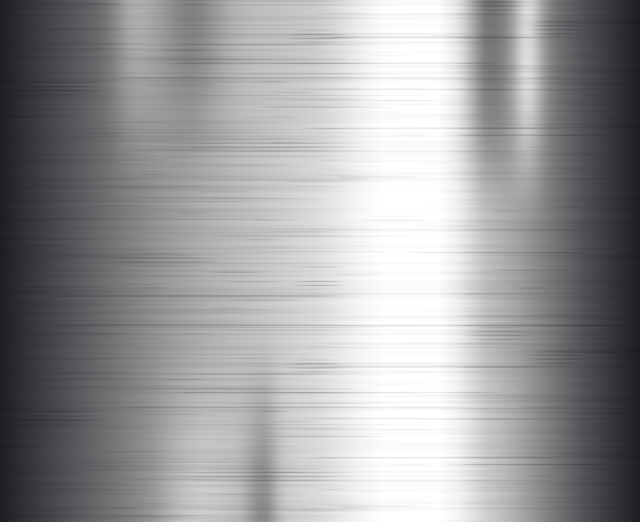
Reproduce this texture procedurally as a WebGL 1 fragment shader.

```glsl
precision highp float;
// Brushed steel sheet: a horizontal tone ramp with soft vertical reflections,
// covered by fine horizontal grain, tapered scratches and clusters of scuffs.
// The wear repeats down the sheet in bands of height TILE.

uniform vec2 u_resolution;

const float TILE = 0.631;            // height of one repeat of the wear
const float LINE_HALF_WIDTH = 0.0015;
const float SCUFF_PITCH = 0.0078;    // spacing of lines inside a scuff
const float GRAIN_ROWS = 210.0;
const float GRAIN_DEPTH = 0.085;
const float SCRATCH_DEPTH = 0.17;
const vec3 SHADOW_TINT = vec3(0.004, -0.006, 0.012);

float hash(vec2 p) {
  vec3 q = fract(vec3(p.xyx) * 0.1031);
  q += dot(q, q.yzx + 33.33);
  return fract((q.x + q.y) * q.z);
}

float noise(vec2 p) {
  vec2 i = floor(p), f = fract(p);
  f = f * f * (3.0 - 2.0 * f);
  return mix(mix(hash(i), hash(i + vec2(1, 0)), f.x),
             mix(hash(i + vec2(0, 1)), hash(i + vec2(1, 1)), f.x), f.y);
}

float ramp(float v, float next, float x, float a, float b) {
  return mix(v, next, clamp((x - a) / (b - a), 0.0, 1.0));
}

// Bell with separate left and right widths.
float bell(float x, float center, float left, float right) {
  float d = (x - center) / (x < center ? left : right);
  return exp(-d * d);
}

float baseTone(float x) {
  float v = ramp(0.12, 0.22, x, 0.0, 0.05);
  v = ramp(v, 0.37, x, 0.05, 0.13);
  v = ramp(v, 0.49, x, 0.13, 0.195);
  v = ramp(v, 0.60, x, 0.195, 0.26);
  v = ramp(v, 0.69, x, 0.26, 0.325);
  v = ramp(v, 0.785, x, 0.325, 0.42);
  v = ramp(v, 0.86, x, 0.42, 0.495);
  v = ramp(v, 0.96, x, 0.495, 0.56);
  v = ramp(v, 1.0, x, 0.56, 0.60);
  v = ramp(v, 0.93, x, 0.685, 0.717);
  v = ramp(v, 0.76, x, 0.717, 0.757);
  v = ramp(v, 0.63, x, 0.757, 0.81);
  v = ramp(v, 0.48, x, 0.81, 0.86);
  v = ramp(v, 0.33, x, 0.86, 0.91);
  v = ramp(v, 0.20, x, 0.91, 0.963);
  return ramp(v, 0.12, x, 0.963, 1.0);
}

// Vertical highlights and shadows that fade in from the top and bottom.
float reflections(float x, float top) {
  float upper = 1.0 - smoothstep(0.0, 0.42, top);
  float glint = 1.0 - smoothstep(0.12, 0.46, top);
  float lower = smoothstep(0.60, 1.0, top);
  float v = upper * (0.17 * bell(x, 0.208, 0.032, 0.045)
                   - 0.15 * bell(x, 0.306, 0.045, 0.045)
                   - 0.06 * bell(x, 0.50, 0.1, 0.07));
  v += glint * (0.29 * bell(x, 0.825, 0.022, 0.025)
              - 0.27 * bell(x, 0.762, 0.032, 0.038));
  v += lower * (0.13 * bell(x, 0.30, 0.055, 0.06)
              - 0.23 * bell(x, 0.412, 0.028, 0.022)
              + 0.06 * bell(x, 0.76, 0.05, 0.08));
  return v;
}

float tileDistance(float y, float center) {
  return mod(y - center + 0.5 * TILE, TILE) - 0.5 * TILE;
}

float thinLine(float d) {
  float w = max(LINE_HALF_WIDTH, 0.55 / u_resolution.y);
  return exp(-d * d / (w * w));
}

float scratch(vec2 p, float y, float x0, float x1) {
  float along = smoothstep(x0, x0 + 0.06, p.x) * (1.0 - smoothstep(x1 - 0.08, x1, p.x));
  return along * thinLine(tileDistance(p.y, y));
}

// Lens-shaped group of parallel lines.
float scuff(vec2 p, vec2 center, vec2 size) {
  float dy = tileDistance(p.y, center.y);
  vec2 q = vec2(p.x - center.x, dy) / size;
  float lens = 1.0 - smoothstep(0.35, 1.1, length(q));
  return lens * thinLine((fract(dy / SCUFF_PITCH) - 0.5) * SCUFF_PITCH);
}

float scatteredScratches(vec2 p) {
  float sum = 0.0;
  for (int i = 0; i < 4; i++) {
    float layer = float(i), rows = 34.0 + 9.0 * layer;
    float cell = mod(p.y, TILE) / TILE * rows;
    vec2 id = vec2(floor(cell), 17.0 * layer + 3.0);
    float d = (fract(cell) - mix(0.25, 0.75, hash(id))) * TILE / rows;
    float reach = mix(0.03, 0.36, pow(hash(id + 41.0), 2.0));
    float along = 1.0 - smoothstep(0.3, 1.0, abs(p.x - hash(id + 83.0)) / reach);
    sum += along * thinLine(d) * mix(0.2, 0.75, hash(id + 127.0));
  }
  return sum;
}

float wear(vec2 p) {
  float s = 0.75 * scatteredScratches(p);
  s += scratch(p, 0.072, 0.48, 0.88) + scratch(p, 0.121, 0.25, 0.80);
  s += scratch(p, 0.149, 0.16, 0.75) + scratch(p, 0.246, 0.46, 0.90);
  s += scratch(p, 0.259, 0.68, 0.98) + scratch(p, 0.339, 0.50, 0.69);
  s += scratch(p, 0.484, 0.62, 0.94) + scratch(p, 0.567, 0.05, 0.57);
  s += scratch(p, 0.623, 0.06, 0.99) + scratch(p, 0.205, 0.39, 0.64);
  s += scuff(p, vec2(0.492, 0.070), vec2(0.052, 0.016));
  s += scuff(p, vec2(0.247, 0.498), vec2(0.095, 0.016));
  s += scuff(p, vec2(0.617, 0.418), vec2(0.055, 0.013)) * 0.6;
  s += scuff(p, vec2(0.500, 0.543), vec2(0.050, 0.012));
  s += scuff(p, vec2(0.405, 0.278), vec2(0.180, 0.017));
  s += scuff(p, vec2(0.780, 0.008), vec2(0.055, 0.020));
  s += scuff(p, vec2(0.870, 0.053), vec2(0.050, 0.022));
  return s + scuff(p, vec2(0.090, 0.170), vec2(0.080, 0.020));
}

void main() {
  vec2 uv = gl_FragCoord.xy / u_resolution;
  vec2 p = vec2(uv.x, 1.0 - uv.y);
  float tone = baseTone(p.x) + reflections(p.x, p.y);
  float grain = noise(vec2(p.x * 3.0, mod(p.y, TILE) * GRAIN_ROWS));
  float cover = mix(1.0, 0.5, smoothstep(0.85, 1.0, tone));
  tone *= 1.0 - cover * (GRAIN_DEPTH * (grain * grain - 0.2) + SCRATCH_DEPTH * min(wear(p), 1.5));
  vec3 color = vec3(tone) + SHADOW_TINT * (1.0 - smoothstep(0.1, 0.9, tone));
  gl_FragColor = vec4(clamp(color, 0.0, 1.0), 1.0);
}
```
